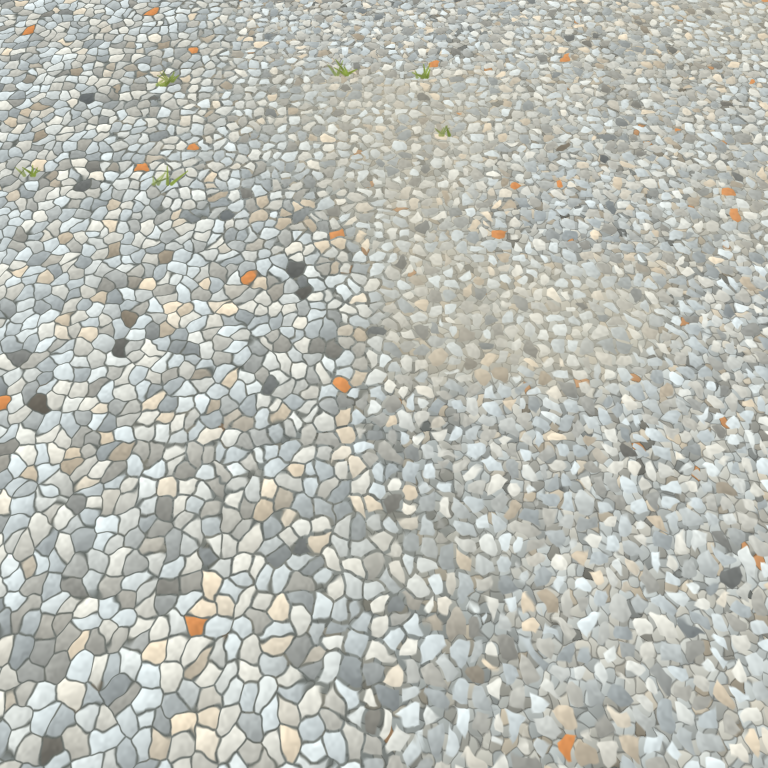
This texture is drawn by a Shadertoy shader. Its source:

```glsl
// Sunlit grey gravel receding gently into the distance, with a grittier sandy side.
// Cellular stones lie in perspective over a layer of finer chips; each gets its own
// tone, tint and tilt. A few grass tufts grow in the far part.

#define HORIZON 1.9        // height at which the ground would vanish
#define DENSITY 68.0       // stones per unit at depth one
#define CHIP_SCALE 1.75    // chips per stone width
#define GAP_WIDTH 0.15     // softness of the crevices
#define GRIT_COVER 0.17    // how far chips bury the stones
#define RELIEF 0.16        // strength of the side lighting
#define TUFTS 7
#define GAP_COLOR vec3(0.36, 0.38, 0.36)
#define SAND_COLOR vec3(0.82, 0.79, 0.70)
#define RUST_COLOR vec3(0.86, 0.58, 0.36)
#define GRASS_COLOR vec3(0.50, 0.58, 0.24)

vec3 hash3(vec2 p) {
    vec3 q = fract(p.xyx * vec3(0.1031, 0.1030, 0.0973));
    q += dot(q, q.yxz + 33.33);
    return fract((q.xxy + q.yzz) * q.zyx);
}

float valueNoise(vec2 p) {
    vec2 i = floor(p), f = fract(p);
    f = f * f * (3.0 - 2.0 * f);
    float low = mix(hash3(i).x, hash3(i + vec2(1, 0)).x, f.x);
    float high = mix(hash3(i + vec2(0, 1)).x, hash3(i + vec2(1, 1)).x, f.x);
    return mix(low, high, f.y);
}

// Canvas position to ground plane, kept positive for the hash
vec2 ground(vec2 p) {
    return vec2(p.x - 0.5, 1.5) / (HORIZON - p.y) * DENSITY + 200.0;
}

// Irregular cells: returns distance to the crevice, stone id and offset from its centre
float stones(vec2 q, out vec3 id, out vec2 offset) {
    float nearest = 9.0, second = 9.0;
    vec2 cell = floor(q);
    for (int j = -1; j <= 1; j++)
    for (int i = -1; i <= 1; i++) {
        vec2 c = cell + vec2(i, j);
        vec3 h = hash3(c);
        vec2 d = q - c - 0.1 - 0.8 * h.xy;
        vec2 axis = vec2(cos(6.283 * h.z), sin(6.283 * h.z));
        vec2 e = vec2(dot(d, axis) * 0.8, dot(d, vec2(-axis.y, axis.x)) * 1.2);
        float r = mix(length(e), max(abs(e.x), abs(e.y)), 0.3);
        if (r < nearest) {
            second = nearest;
            nearest = r;
            id = hash3(c + 71.0);
            offset = d;
        } else second = min(second, r);
    }
    return second - nearest;
}

// Tone, tint and lighting of one stone
vec3 stoneColor(vec3 id, vec2 offset) {
    float tone = mix(0.58, 0.95, sqrt(id.x)) - 0.20 * step(0.92, id.y);
    vec3 tint = mix(vec3(0.955, 1.0, 1.005), vec3(1.0, 1.0, 0.955), smoothstep(0.2, 0.75, id.z));
    tint = mix(tint, vec3(1.06, 0.98, 0.85), 0.8 * smoothstep(0.86, 0.98, id.z));
    vec3 col = mix(tone * tint, RUST_COLOR, step(id.y, 0.004));
    vec2 light = normalize(vec2(-0.5, 1.0) + 0.8 * (id.yz - 0.5));
    return col * (1.0 + RELIEF * dot(offset, light));
}

vec3 gravel(vec2 p) {
    vec2 q = ground(p);
    q += 0.22 * (vec2(valueNoise(q * 2.1), valueNoise(q * 2.1 + 57.0)) - 0.5);
    float patches = valueNoise(p * 5.0 + 11.0);
    float grit = smoothstep(0.3, 0.9, p.x + 0.4 * p.y + 0.4 * (patches - 0.5));
    float sand = grit * smoothstep(0.4, 0.85, valueNoise(p * vec2(4.0, 7.0) + 31.0));

    // Fine chips in the bed
    vec3 id;
    vec2 offset;
    float edge = stones(q * CHIP_SCALE + 300.0, id, offset);
    vec3 chips = stoneColor(id, offset) * mix(0.66, 0.97, smoothstep(0.0, 0.2, edge));
    chips = mix(chips, SAND_COLOR, 0.15 * grit + 0.4 * sand);
    vec3 bed = mix(GAP_COLOR, chips, 0.12 + 0.75 * grit);

    // Larger stones on top
    edge = stones(q, id, offset);
    float buried = GRIT_COVER * grit * (0.5 + id.x);
    float body = smoothstep(buried - 0.02, buried + GAP_WIDTH, edge);
    vec3 top = stoneColor(id, offset);
    top *= 0.95 + 0.10 * valueNoise(q * 5.0);
    top = mix(top, SAND_COLOR, 0.25 * sand);
    return mix(bed, top, body);
}

// Coverage of the scattered grass blades
float grass(vec2 p, float soft) {
    float cover = 0.0;
    for (int t = 0; t < TUFTS; t++) {
        vec3 place = hash3(vec2(t, 19));
        vec2 root = vec2(0.02 + 0.56 * place.x, 0.76 + 0.15 * place.y);
        float size = mix(0.010, 0.026, place.z);
        for (int b = 0; b < 6; b++) {
            vec3 h = hash3(vec2(b + 7, t + 43));
            vec2 blade = size * vec2(1.8 * h.x - 0.9, 0.3 + 0.7 * h.y);
            vec2 d = p - root - size * vec2(h.z - 0.5, 0.0);
            float along = clamp(dot(d, blade) / dot(blade, blade), 0.0, 1.0);
            float width = 0.0022 * (1.0 - 0.8 * along);
            float gap = length(d - blade * along) - width;
            cover = max(cover, (1.0 - smoothstep(-soft, soft, gap)) * (0.55 + 0.4 * h.z));
        }
    }
    return cover;
}

void mainImage(out vec4 fragColor, in vec2 fragCoord) {
    float pixel = 1.0 / iResolution.y;
    vec2 p = fragCoord * pixel;

    // Four samples smooth the stone edges
    vec3 col = vec3(0.0);
    for (int s = 0; s < 4; s++)
        col += 0.25 * gravel(p + pixel * (vec2(s % 2, s / 2) - 0.5) * 0.6);

    col = mix(col, GRASS_COLOR * (0.8 + 0.4 * valueNoise(p * 160.0)), grass(p, max(pixel, 0.001)));
    fragColor = vec4(clamp(col, 0.0, 1.0), 1.0);
}
```
